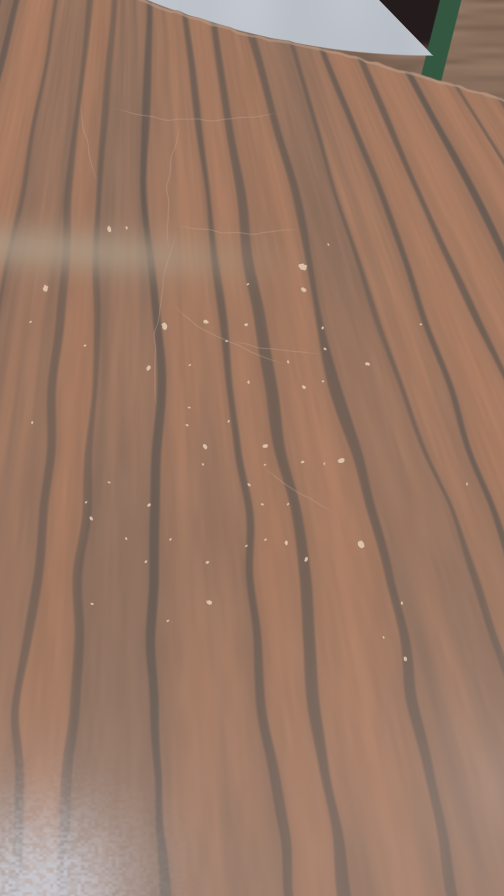
Write a Shadertoy shader that draws this texture.

```glsl
float hash(vec2 p) {
    vec3 h = fract(vec3(p.xyx) * 0.1031);
    h += dot(h, h.yzx + 33.33);
    return fract((h.x + h.y) * h.z);
}

float noise(vec2 p) {
    vec2 cell = floor(p), f = fract(p);
    f = f * f * (3.0 - 2.0 * f);
    return mix(mix(hash(cell), hash(cell + vec2(1, 0)), f.x),
               mix(hash(cell + vec2(0, 1)), hash(cell + vec2(1, 1)), f.x), f.y);
}

// Soft coverage of the side where d is negative
float inside(float d, float blur) {
    return 1.0 - smoothstep(-blur, blur, d);
}

// Veins fan out from the far edge; each gap between them has its own tint
vec3 wood(vec2 pos) {
    float stretch = 1.0 + 2.0 * pos.y;
    float lane = (pos.x - 0.15) / stretch;
    float spacing = 0.036;
    float base = floor(lane / spacing);
    float tint = 0.5, halo = 0.0, core = 0.0;

    for (float i = -2.0; i <= 2.0; i++) {
        float id = base + i + 40.0;
        float wobble = noise(vec2(id * 7.3, pos.y * 5.0)) - 0.5
                     + 0.35 * (noise(vec2(id * 3.1, pos.y * 14.0)) - 0.5);
        float center = (base + i + 0.2 + 0.6 * hash(vec2(id, 2.0))) * spacing + 0.011 * wobble;
        float d = (lane - center) * stretch;
        float width = (0.0018 + 0.0022 * hash(vec2(id, 5.0))) * (0.6 + 0.4 * stretch);
        width *= 0.6 + 0.8 * noise(vec2(id * 5.7, pos.y * 9.0));
        float strength = 0.55 + 0.45 * hash(vec2(id, 8.0));
        tint = mix(tint, hash(vec2(id, 11.0)), smoothstep(-0.006, 0.006, d));
        halo = max(halo, strength * exp(-abs(d) / (width * 3.0)));
        core = max(core, strength * inside(abs(d) - width, 0.0022));
    }

    float streak = noise(vec2(lane * 160.0, pos.y * 4.0));
    float fibre = noise(vec2(lane * 430.0, pos.y * 22.0));
    float cloud = noise(pos * vec2(9.0, 5.0));
    float warmth = smoothstep(0.2, 0.75, 0.6 * tint + 0.25 * streak + 0.25 * cloud);
    vec3 color = mix(vec3(0.56, 0.44, 0.37), vec3(0.655, 0.48, 0.38), warmth);
    color *= 0.96 + 0.05 * streak + 0.05 * fibre;
    color = mix(color, vec3(0.48, 0.39, 0.34), 0.5 * halo);
    return mix(color, vec3(0.36, 0.33, 0.31), 0.75 * core);
}

// Thin curved marks, mostly near the left side
float scratches(vec2 pos, float pixel) {
    float mark = 0.0;
    for (float i = 0.0; i < 8.0; i++) {
        vec2 start = vec2(0.4 * hash(vec2(i, 21.0)), 0.05 + 0.75 * hash(vec2(i, 22.0)));
        float angle = 2.4 * hash(vec2(i, 23.0)) - 0.5;
        float reach = 0.03 + 0.06 * hash(vec2(i, 24.0));
        vec2 d = pos - start;
        d = vec2(dot(d, vec2(cos(angle), sin(angle))), dot(d, vec2(-sin(angle), cos(angle))));
        d.y += 1.2 * d.x * d.x + 0.004 * (noise(vec2(d.x * 60.0, i)) - 0.5);
        mark = max(mark, inside(abs(d.y) - 0.0004, pixel) * inside(abs(d.x) - reach, 0.015));
    }
    return mark;
}

// Small uneven flakes, densest around the middle
float crumbs(vec2 pos, float pixel) {
    float size = 0.022;
    vec2 cell = floor(pos / size);
    vec2 spread = (cell * size - vec2(0.24, 0.48)) / vec2(0.17, 0.17);
    float present = step(hash(cell + 31.0), 0.36 * exp(-dot(spread, spread)));
    vec2 d = pos - (cell + 0.3 + 0.4 * vec2(hash(cell + 41.0), hash(cell + 51.0))) * size;
    float angle = 6.28 * hash(cell + 61.0);
    d = mat2(cos(angle), sin(angle), -sin(angle), cos(angle)) * d * vec2(1.0, 1.4);
    float radius = 0.0014 + 0.0036 * pow(hash(cell + 71.0), 4.0);
    radius *= 0.8 + 0.4 * noise(pos * 500.0);
    return present * inside(length(d) - radius, pixel);
}

// Pale sheet, shadow, green post and board past the far edge
vec3 background(vec2 pos, float pixel) {
    vec3 color = mix(vec3(0.46, 0.37, 0.31), vec3(0.58, 0.47, 0.40), noise(pos * vec2(20, 160)));
    float post = pos.x - 0.503 + 0.25 * pos.y;
    float sheetSide = pos.x - 0.423 - 0.97 * pos.y;
    float sheetFront = pos.y - 0.062 + 0.62 * pow(0.48 - pos.x, 2.0);
    float shadow = inside(-sheetSide, pixel) * inside(post, pixel);
    color = mix(color, vec3(0.14, 0.11, 0.11), shadow * inside(pos.y - 0.055, 0.012));
    color = mix(color, vec3(0.20, 0.34, 0.25), inside(abs(post) - 0.012, pixel));
    vec3 sheet = vec3(0.77, 0.79, 0.82) - 0.05 * noise(pos * 18.0);
    return mix(color, sheet, inside(max(sheetSide, sheetFront), pixel));
}

void mainImage(out vec4 fragColor, in vec2 fragCoord) {
    float pixel = 1.0 / iResolution.y;
    vec2 pos = vec2(fragCoord.x, iResolution.y - fragCoord.y) * pixel;
    vec3 color = wood(pos);

    // Reflections: a hazy band, a bright lower corner and a faint side sheen
    float band = exp(-pow((pos.y - 0.275 - 0.06 * pos.x) / 0.026, 2.0));
    band *= 1.0 - smoothstep(0.08, 0.38, pos.x);
    color = mix(color, vec3(0.68, 0.62, 0.54), 0.65 * band);
    float sparkle = 0.75 + 0.5 * noise(pos * vec2(260, 330));
    float corner = exp(-dot((pos - vec2(0.04, 1.0)) / vec2(0.11, 0.10), (pos - vec2(0.04, 1.0)) / vec2(0.11, 0.10)));
    color = mix(color, vec3(0.80, 0.82, 0.86), min(0.9 * corner * sparkle, 0.95));
    float sheen = exp(-length((pos - vec2(0.55, 0.88)) / vec2(0.08, 0.12)));
    sheen += 0.6 * smoothstep(0.6, 1.0, pos.y);
    color = mix(color, vec3(0.72, 0.64, 0.61), 0.3 * sheen);

    // Wear and debris
    color = mix(color, vec3(0.76, 0.66, 0.58), 0.45 * scratches(pos, pixel));
    color = mix(color, vec3(0.88, 0.79, 0.69), 0.9 * crumbs(pos, pixel));

    // Worn far edge of the table
    float edge = pos.y - max(0.05 + 0.28 * (pos.x - 0.35), 0.062 - 0.62 * pow(0.48 - min(pos.x, 0.48), 2.0));
    edge += 0.003 * (noise(pos * 90.0) - 0.5);
    color = mix(color, vec3(0.70, 0.61, 0.54), 0.6 * inside(abs(edge - 0.002) - 0.0015, pixel));
    color = mix(color, background(pos, pixel), inside(edge, pixel));
    fragColor = vec4(color, 1.0);
}
```
